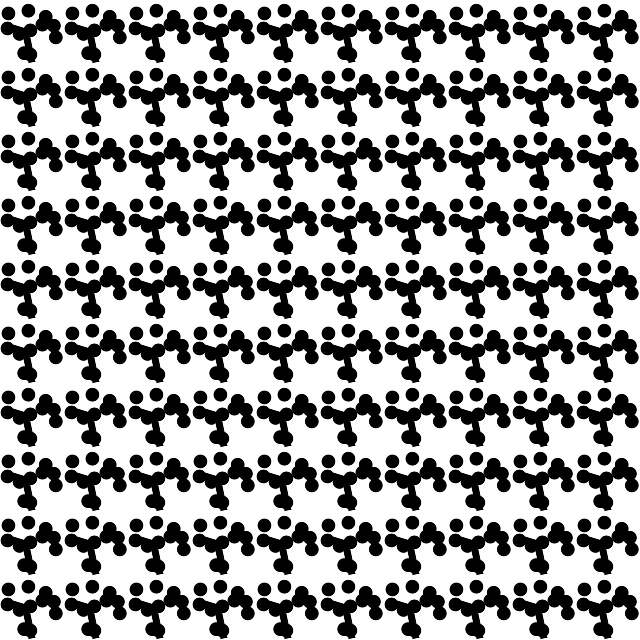
A WebGL 2 fragment shader for this pattern:

```glsl
#version 300 es
precision highp float;
// Black clusters of dots joined by two slanted bars, on white, in a square grid.
// Each cell takes the union of disc and oriented-bar distances, and the
// smoothed edge of that union blends ink over paper.

uniform vec2 u_resolution;
out vec4 fragColor;

const float REPEATS = 10.0;          // whole number of cells each way
const vec3 PAPER = vec3(1.0);
const vec3 INK = vec3(0.0);
const float DOT_RADIUS = 0.107;      // lengths are in cell units
const float BAR_HALF_WIDTH = 0.055;
const float EDGE_PIXELS = 1.0;       // width of the smoothed edge

// Dot centres, measured from the top left of a cell
const int DOT_COUNT = 11;
const vec2 DOTS[DOT_COUNT] = vec2[](
    vec2(0.132, 0.210), vec2(0.444, 0.167),
    vec2(0.714, 0.262), vec2(0.662, 0.385),
    vec2(0.842, 0.402), vec2(0.872, 0.584),
    vec2(0.117, 0.445), vec2(0.475, 0.475), vec2(0.305, 0.530),
    vec2(0.378, 0.830), vec2(0.475, 0.852));

// Ends of the upper arm and of the stem
const vec2 ARM_START = vec2(0.14, 0.42);
const vec2 ARM_END = vec2(0.40, 0.50);
const vec2 STEM_START = vec2(0.40, 0.50);
const vec2 STEM_END = vec2(0.50, 0.974);

// Signed distance to a flat-ended bar from a to b
float barDistance(vec2 p, vec2 a, vec2 b) {
    vec2 span = b - a;
    float len = length(span);
    vec2 dir = span / len;
    vec2 rel = p - 0.5 * (a + b);
    vec2 local = vec2(dot(rel, dir), dot(rel, vec2(-dir.y, dir.x)));
    vec2 q = abs(local) - vec2(0.5 * len, BAR_HALF_WIDTH);
    return length(max(q, 0.0)) + min(max(q.x, q.y), 0.0);
}

// Signed distance to the whole cluster
float clusterDistance(vec2 p) {
    float d = min(barDistance(p, ARM_START, ARM_END),
                  barDistance(p, STEM_START, STEM_END));
    for (int i = 0; i < DOT_COUNT; i++) {
        d = min(d, length(p - DOTS[i]) - DOT_RADIUS);
    }
    return d;
}

void main() {
    vec2 uv = gl_FragCoord.xy / u_resolution;
    vec2 cell = fract(uv * REPEATS);
    cell.y = 1.0 - cell.y;           // cell space runs downwards

    float halfEdge = 0.5 * EDGE_PIXELS * REPEATS / min(u_resolution.x, u_resolution.y);
    float coverage = 1.0 - smoothstep(-halfEdge, halfEdge, clusterDistance(cell));
    fragColor = vec4(mix(PAPER, INK, coverage), 1.0);
}
```
